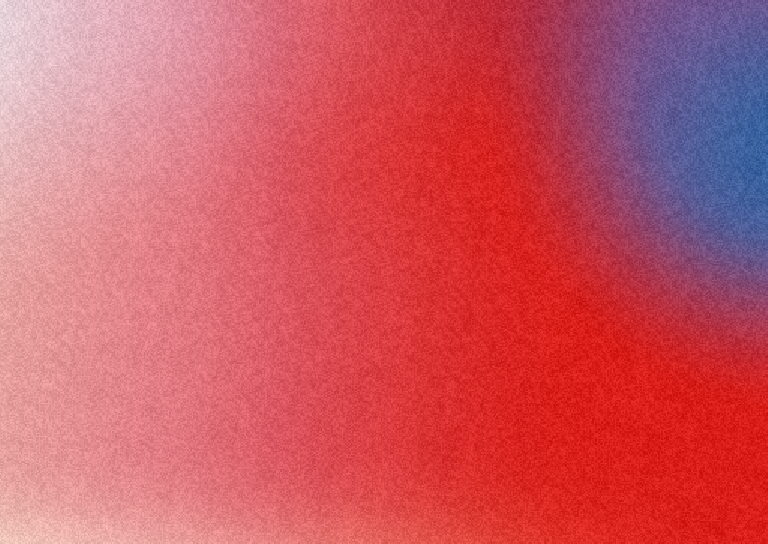
Give the GLSL for this background, as a WebGL 1 fragment shader.

```glsl
precision highp float;
// A soft grainy backdrop: a blush-to-red sweep from left to right, a pale mauve
// corner, a warm glow along the bottom and a blue blob entering from the right.
// Smooth ramps and distance falloffs give the colour, layered noise the paper.

uniform vec2 u_resolution;

const vec3 BLUSH   = vec3(0.905, 0.640, 0.630);
const vec3 ROSE    = vec3(0.880, 0.455, 0.490);
const vec3 CRIMSON = vec3(0.860, 0.325, 0.365);
const vec3 SCARLET = vec3(0.855, 0.115, 0.095);
const vec3 PLUM    = vec3(0.600, 0.165, 0.295);
const vec3 VIOLET  = vec3(0.470, 0.335, 0.560);
const vec3 BLUE    = vec3(0.215, 0.390, 0.630);

const vec3 MAUVE_LIFT = vec3(0.000, 0.185, 0.225);  // added in the upper left
const vec3 WARM_LIFT  = vec3(0.045, 0.175, 0.130);  // added along the bottom
const float WARM_HEIGHT = 0.2;
const float SWEEP_LEAN = 0.05;  // how far the red leans left in the upper half

// Positions and radii in canvas heights
const float ASPECT = 1.4144;
const vec2 BLOB_CENTER = vec2(1.476, 0.835);
const float BLOB_INNER = 0.25;
const float BLOB_OUTER = 0.61;
const vec2 CORE_CENTER = vec2(1.458, 0.723);
const float CORE_INNER = 0.02;
const float CORE_OUTER = 0.39;

const float GRAIN_SCALE = 362.0;
const float GRAIN_AMOUNT = 0.098;
const float SPECK_SCALE = 150.0;
const float SPECK_AMOUNT = 0.035;
const float MOTTLE_SCALE = 34.0;
const float MOTTLE_AMOUNT = 0.04;
const mat2 TURN = mat2(0.8, 0.6, -0.6, 0.8);

float hash(vec2 p) {
  return fract(sin(dot(p, vec2(12.9898, 78.233))) * 43758.5453);
}

float valueNoise(vec2 p) {
  vec2 cell = floor(p);
  vec2 f = fract(p);
  f = f * f * (3.0 - 2.0 * f);
  float low = mix(hash(cell), hash(cell + vec2(1.0, 0.0)), f.x);
  float high = mix(hash(cell + vec2(0.0, 1.0)), hash(cell + vec2(1.0, 1.0)), f.x);
  return mix(low, high, f.y);
}

// Layered noise centred on zero, turned at each octave to hide the lattice
float mottle(vec2 p) {
  float sum = 0.0;
  float weight = 0.5;
  for (int i = 0; i < 3; i++) {
    p = TURN * p + 17.3;
    sum += weight * (valueNoise(p) - 0.5);
    p *= 1.9;
    weight *= 0.65;
  }
  return sum;
}

// Left-to-right colour sweep, easing out into the red
vec3 sweep(float x) {
  vec3 c = mix(BLUSH, ROSE, clamp(x / 0.26, 0.0, 1.0));
  c = mix(c, CRIMSON, clamp((x - 0.26) / 0.13, 0.0, 1.0));
  float red = 1.0 - pow(1.0 - clamp((x - 0.39) / 0.38, 0.0, 1.0), 1.5);
  return mix(c, SCARLET, red);
}

void main() {
  vec2 uv = gl_FragCoord.xy / u_resolution;
  vec2 p = vec2(uv.x * ASPECT, uv.y);

  float lean = SWEEP_LEAN * smoothstep(0.45, 0.8, uv.y) * smoothstep(0.15, 0.5, uv.x);
  vec3 color = sweep(uv.x + lean + 0.06 * max(0.5 - uv.y, 0.0) * (1.0 - uv.x));

  // Pale mauve corner and plum shade along the top
  float mauve = smoothstep(0.42 + 0.45 * uv.x, 1.0, uv.y);
  color += MAUVE_LIFT * mauve * max(1.0 - 1.2 * uv.x, 0.0);
  float shade = smoothstep(0.68, 1.05, uv.y) * smoothstep(0.4, 0.78, uv.x);
  color = mix(color, PLUM, 0.6 * shade);

  // Warm glow rising from the bottom edge
  float rise = max(1.0 - uv.y / WARM_HEIGHT, 0.0);
  color += WARM_LIFT * rise * rise * (1.0 - smoothstep(0.4, 1.0, uv.x));

  // Blue blob with a violet rim
  float core = 1.0 - smoothstep(CORE_INNER, CORE_OUTER, distance(p, CORE_CENTER));
  float blob = 1.0 - smoothstep(BLOB_INNER, BLOB_OUTER, distance(p, BLOB_CENTER));
  color = mix(color, mix(VIOLET, BLUE, core), blob);

  // Paper texture: fine grain, soft specks and broad mottling
  color += GRAIN_AMOUNT * (hash(floor(p * GRAIN_SCALE)) - 0.5);
  color += SPECK_AMOUNT * (valueNoise(TURN * p * SPECK_SCALE) - 0.5);
  color += MOTTLE_AMOUNT * mottle(p * MOTTLE_SCALE);

  gl_FragColor = vec4(clamp(color, 0.0, 1.0), 1.0);
}
```
